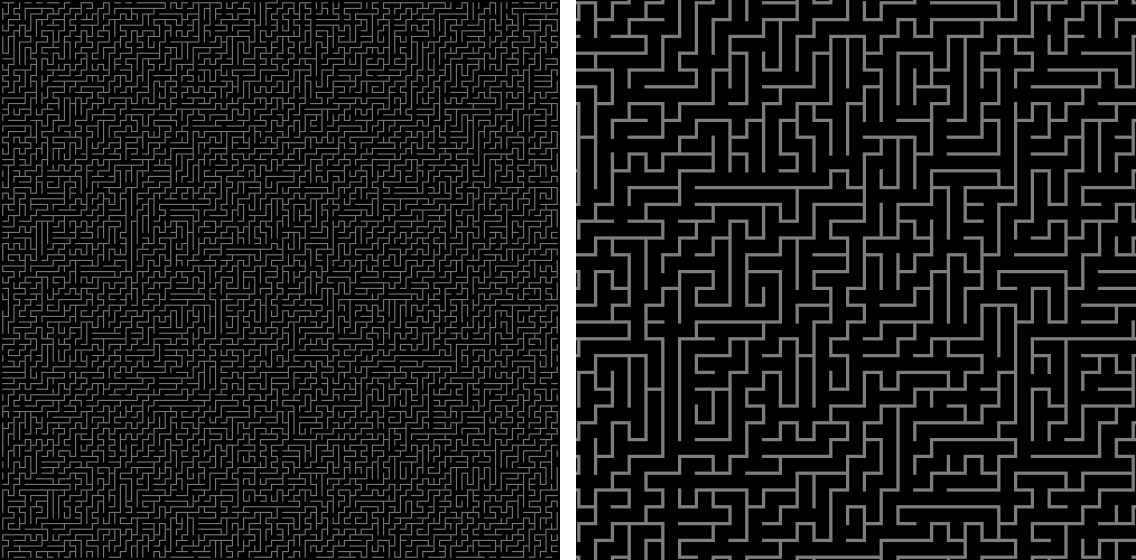
Left, the full canvas; right, a detail of the centre.
A WebGL 2 fragment shader for this pattern:

```glsl
#version 300 es
precision highp float;
precision highp int;

uniform vec2 u_resolution;
out vec4 outColor;

const float GRID = 100.0;          // maze nodes per side
const float LINE_WIDTH = 0.195;    // in node spacings
const vec3 BACKGROUND = vec3(0.002);
const vec3 LINE_COLOR = vec3(0.49);
const int ROWS = 18;               // rows of the local window, 32 columns wide
const int PASSES = 16;             // rewiring passes
const int ENTRY_TOP = 49;
const int ENTRY_BOTTOM = 50;
const uint EVEN_COLUMNS = 0x55555555u;

uint hash(uint x) {
    x ^= x >> 16; x *= 0x7feb352du;
    x ^= x >> 15; x *= 0x846ca68bu;
    return x ^ (x >> 16);
}

uint randomWord(int word, int row, int layer) {
    return hash(uint(((row + 64) * 32 + layer) * 8 + word + 1));
}

// 32 random bits for the columns that start at the given one
uint randomBits(int column, int row, int layer) {
    int shift = column & 31;
    uint low = randomWord(column >> 5, row, layer);
    uint high = randomWord((column >> 5) + 1, row, layer);
    return (low >> shift) | ((high << 1) << (31 - shift));
}

// Marks nodes with one link (x) and with three or more (y)
uvec2 leafAndFork(uint across, uint north, uint south) {
    uint east = across, west = across << 1;
    uint fork = (east & west & (north | south)) | (north & south & (east | west));
    return uvec2((east ^ west ^ north ^ south) & ~fork, fork);
}

// Where a link end should move from one node to another
uint wantMove(uvec2 giver, uvec2 taker, uint chance) {
    return ~taker.y & ((taker.x & giver.y) | (chance & (taker.x | giver.y)));
}

// Links of a node: east, north, west, south
bvec4 nodeLinks(ivec2 node) {
    ivec2 base = ivec2((node.x & ~1) - 16, (node.y & ~1) - 8);
    uint h[ROWS];
    uint v[ROWS];

    // Start from a tree in which each node links east or north
    for (int r = 0; r < ROWS; r++) {
        h[r] = randomBits(base.x, base.y + r, PASSES);
        v[r] = ~h[r];
    }

    // Swap one side of three-sided squares: stays a tree, with longer runs
    for (int k = 0; k < PASSES; k++) {
        int column = (k ^ (k >> 1)) & 1;
        int parity = k & 1;
        bool falling = ((k >> 2) & 1) == 0;
        uint columns = EVEN_COLUMNS << column;
        int inset = 2 * (k / 6);
        for (int r = inset + 2 - parity; r < ROWS - 2 - inset; r += 2) {
            uint s = h[r], n = h[r + 1], w = v[r], e = v[r] >> 1;
            uint three = columns & ((s & n & (e ^ w)) | (e & w & (s ^ n)));
            uvec2 low = leafAndFork(s, v[r], v[r - 1]);
            uvec2 high = leafAndFork(n, v[r + 1], v[r]);
            if (falling) low >>= 1u; else high >>= 1u;

            uint chance = randomBits(base.x, base.y + r, k);
            uint down = wantMove(high, low, chance);
            uint up = wantMove(low, high, chance);
            uint nearSide = falling ? w : e;
            uint farSide = falling ? e : w;
            uint lower = three & ((down & ~s) | (up & ~nearSide));
            uint upper = three & ((down & ~farSide) | (up & ~n));
            h[r] ^= lower;
            h[r + 1] ^= upper;
            v[r] ^= falling ? lower | (upper << 1) : upper | (lower << 1);
        }
    }

    ivec2 p = node - base;
    uint bit = 1u << p.x;
    return bvec4((h[p.y] & bit) != 0u, (v[p.y] & bit) != 0u,
                 (h[p.y] & (bit >> 1)) != 0u, (v[p.y - 1] & bit) != 0u);
}

// Share of a pixel's extent that lies between two bounds
float overlap(float x, float low, float high, float pixel) {
    return clamp(min(x + 0.5 * pixel, high) - max(x - 0.5 * pixel, low), 0.0, pixel) / pixel;
}

// Coverage of a link that leaves the node along +x
float linkCoverage(vec2 d, float pixel) {
    float halfWidth = 0.5 * LINE_WIDTH;
    return overlap(d.x, -halfWidth, 2.0, pixel) * overlap(d.y, -halfWidth, halfWidth, pixel);
}

void main() {
    vec2 pos = gl_FragCoord.xy / u_resolution * GRID - 0.5;
    float pixel = GRID / u_resolution.y;
    int last = int(GRID) - 1;
    ivec2 node = clamp(ivec2(floor(pos + 0.5)), 0, last);
    vec2 d = pos - vec2(node);
    float ink = 0.0;

    if (min(abs(d.x), abs(d.y)) < 0.5 * (LINE_WIDTH + pixel)) {
        bvec4 links = nodeLinks(node);
        // Clip to the grid, leaving one opening above and one below
        if (node.x == last) links.x = false;
        if (node.x == 0) links.z = false;
        if (node.y == last) links.y = node.x == ENTRY_TOP;
        if (node.y == 0) links.w = node.x == ENTRY_BOTTOM;
        vec4 cover = vec4(linkCoverage(d, pixel), linkCoverage(d.yx, pixel),
                          linkCoverage(-d, pixel), linkCoverage(-d.yx, pixel));
        cover *= vec4(links);
        ink = max(max(cover.x, cover.y), max(cover.z, cover.w));
    }
    outColor = vec4(mix(BACKGROUND, LINE_COLOR, ink), 1.0);
}
```
